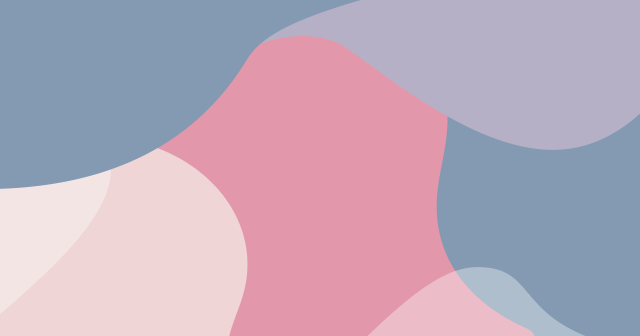
Write a Shadertoy shader that draws this background.

```glsl
const vec2 CANVAS = vec2(190.1, 100.0);
const vec3 BLUE = vec3(0.514, 0.604, 0.698);
const vec3 MAUVE = vec3(0.710, 0.690, 0.773);
const vec3 PINK = vec3(0.886, 0.596, 0.667);
const vec3 BLUSH = vec3(0.941, 0.835, 0.843);
const vec3 CREAM = vec3(0.957, 0.898, 0.898);
const float VEIL_OPACITY = 0.355;

vec2 bezier(vec2 a, vec2 b, vec2 c, vec2 d, float t) {
    float s = 1.0 - t;
    return s * s * (s * a + 3.0 * t * b) + t * t * (3.0 * s * c + t * d);
}

vec2 bezierTangent(vec2 a, vec2 b, vec2 c, vec2 d, float t) {
    float s = 1.0 - t;
    return s * s * (b - a) + 2.0 * s * t * (c - b) + t * t * (d - c);
}

// Approximate signed distance above a curve whose x always increases
float heightAbove(vec2 p, vec2 a, vec2 b, vec2 c, vec2 d) {
    float t = 0.5;
    float stride = 0.25;
    for (int i = 0; i < 18; i++) {
        t += bezier(a, b, c, d, t).x < p.x ? stride : -stride;
        stride *= 0.5;
    }
    vec2 tangent = normalize(bezierTangent(a, b, c, d, t));
    return (p.y - bezier(a, b, c, d, t).y) * tangent.x;
}

// Soft coverage of the negative side of a distance
float inside(float dist, float pixel) {
    return clamp(0.5 - dist / pixel, 0.0, 1.0);
}

float upperLeftEdge(vec2 p) {
    vec2 joint = vec2(73.3, 82.2);
    return p.x < joint.x
        ? heightAbove(p, vec2(0.0, 43.8), vec2(34.7, 45.0), vec2(58.9, 58.4), joint)
        : heightAbove(p, joint, vec2(77.2, 88.6), vec2(85.4, 93.8), vec2(108.9, 100.5));
}

float mauveLowerEdge(vec2 p) {
    vec2 shoulder = vec2(101.5, 86.6);
    vec2 trough = vec2(164.1, 55.4);
    if (p.x < shoulder.x)
        return heightAbove(p, vec2(77.2, 86.9), vec2(85.4, 90.1), vec2(95.3, 90.1), shoulder);
    if (p.x < trough.x)
        return heightAbove(p, shoulder, vec2(112.6, 79.5), vec2(139.9, 55.4), trough);
    return heightAbove(p, trough, vec2(174.5, 55.4), vec2(183.2, 59.7), vec2(191.1, 67.1));
}

// Side edges take swapped axes, so "above" means to the right
float pinkRightEdge(vec2 q) {
    vec2 foot = vec2(2.5, 155.9);
    vec2 waist = vec2(38.6, 129.7);
    if (q.x < foot.x)
        return heightAbove(q, vec2(0.0, 158.7), vec2(1.0, 158.4), vec2(1.7, 157.7), foot);
    if (q.x < waist.x)
        return heightAbove(q, foot, vec2(8.9, 141.6), vec2(20.8, 129.7), waist);
    return heightAbove(q, waist, vec2(48.0, 129.7), vec2(55.9, 133.2), vec2(65.6, 132.9));
}

float blushRightEdge(vec2 q) {
    vec2 bulge = vec2(21.3, 73.5);
    return q.x < bulge.x
        ? heightAbove(q, vec2(0.0, 68.1), vec2(7.4, 70.0), vec2(12.4, 73.5), bulge)
        : heightAbove(q, bulge, vec2(37.1, 73.5), vec2(50.5, 61.9), vec2(56.2, 46.0));
}

float creamRightEdge(vec2 q) {
    return heightAbove(q, vec2(5.2, -1.5), vec2(21.3, 17.3), vec2(36.9, 33.7), vec2(50.5, 32.9));
}

float veilUpperEdge(vec2 p) {
    vec2 crest = vec2(141.8, 20.5);
    return p.x < crest.x
        ? heightAbove(p, vec2(108.4, -0.7), vec2(122.5, 12.9), vec2(132.4, 20.5), crest)
        : heightAbove(p, crest, vec2(158.4, 20.5), vec2(153.5, 7.7), vec2(175.2, -0.5));
}

void mainImage(out vec4 fragColor, in vec2 fragCoord) {
    vec2 p = fragCoord / iResolution.xy * CANVAS;
    float pixel = CANVAS.y / iResolution.y;

    // Lower layers, from right to left
    vec3 lower = mix(BLUE, PINK, inside(pinkRightEdge(p.yx), pixel));
    lower = mix(lower, BLUSH, inside(blushRightEdge(p.yx), pixel));
    lower = mix(lower, CREAM, inside(creamRightEdge(p.yx), pixel));

    // Mauve wave and upper left field
    vec3 color = mix(MAUVE, lower, inside(mauveLowerEdge(p), pixel));
    color = mix(BLUE, color, inside(upperLeftEdge(p), pixel));

    // Translucent mound
    color = mix(color, vec3(1.0), VEIL_OPACITY * inside(veilUpperEdge(p), pixel));
    fragColor = vec4(color, 1.0);
}
```
